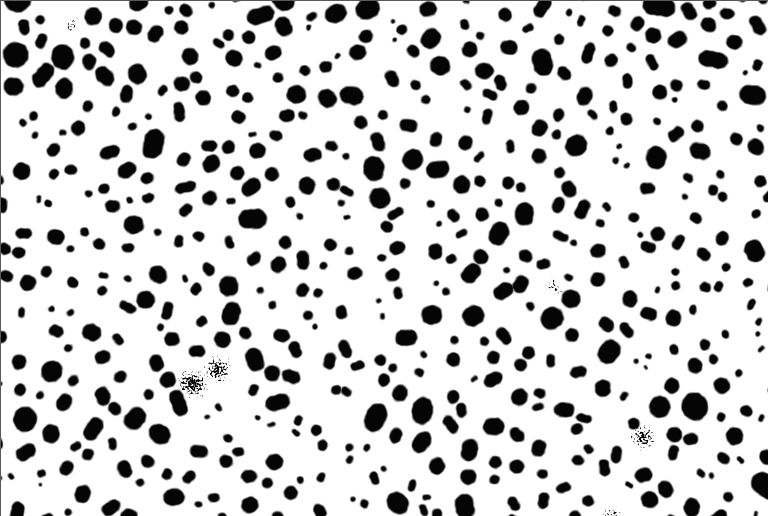
A Shadertoy shader for this pattern:

```glsl
// Irregular black ink spots, a few of them dusty, scattered evenly on white paper.

// Lengths are fractions of the canvas height unless noted.
const vec3  PAPER        = vec3(1.0);
const vec3  INK          = vec3(0.02);
const vec3  BORDER_GREY  = vec3(0.35);
const float CELL         = 0.054;   // mean spacing of the spots
const float JITTER       = 0.70;    // scatter, in cells
const float GRID_ANGLE   = 0.5;     // turns the lattice off the canvas axes
const float SIZE_MIN     = 0.15;    // spot radius as a share of the free room
const float SIZE_MAX     = 0.47;
const float EDGE         = 0.0028;  // half width of the soft edge
const float WOBBLE       = 0.0020;  // unevenness of the outlines
const float WOBBLE_SCALE = 0.011;
const float WARP         = 0.020;   // slow bending of the lattice
const float DUST_CHANCE  = 0.025;
const float DUST_SPREAD  = 0.035;
const float DUST_GRAIN   = 0.0042;
const float BORDER       = 0.002;

vec2 hash2(vec2 p) {
    vec3 q = fract(p.xyx * vec3(0.1031, 0.1030, 0.0973));
    q += dot(q, q.yzx + 33.33);
    return fract((q.xx + q.yz) * q.zy);
}

mat2 rotation(float a) {
    float c = cos(a), s = sin(a);
    return mat2(c, s, -s, c);
}

float cornerSlope(vec2 corner, vec2 offset) {
    float a = 6.2832 * hash2(corner).x;
    return dot(vec2(cos(a), sin(a)), offset);
}

float gradientNoise(vec2 p) {
    vec2 i = floor(p), f = fract(p);
    vec2 u = f * f * f * (f * (f * 6.0 - 15.0) + 10.0);
    vec2 x = vec2(1.0, 0.0), y = vec2(0.0, 1.0);
    float low  = mix(cornerSlope(i, f), cornerSlope(i + x, f - x), u.x);
    float high = mix(cornerSlope(i + y, f - y), cornerSlope(i + 1.0, f - 1.0), u.x);
    return mix(low, high, u.y);
}

// Jittered centre on a lattice with staggered rows, in cells
vec2 spotCentre(vec2 cell) {
    vec2 stagger = vec2(0.5 * mod(cell.y, 2.0), 0.0);
    return cell + 0.5 + stagger + JITTER * (hash2(cell) - 0.5);
}

// Distance to the nearest neighbouring centre, in cells
float freeRoom(vec2 cell, vec2 centre) {
    float room = 2.0;
    for (int y = -1; y <= 1; y++)
    for (int x = -1; x <= 1; x++) {
        if (x == 0 && y == 0) continue;
        room = min(room, distance(centre, spotCentre(cell + vec2(x, y))));
    }
    return room;
}

float capsule(vec2 p, float halfLength, float radius) {
    p.x -= clamp(p.x, -halfLength, halfLength);
    return length(p) - radius;
}

// Signed distance to the closest spot
float spots(vec2 p) {
    float wobble = WOBBLE * gradientNoise(p / WOBBLE_SCALE);
    float grain = gradientNoise(p / DUST_GRAIN + 71.0);
    vec2 bend = vec2(gradientNoise(p * 3.0), gradientNoise(p * 3.0 + 40.0));
    vec2 q = rotation(GRID_ANGLE) * (p + WARP * bend) / CELL + 50.0;
    float nearest = 1.0;

    for (int y = -1; y <= 1; y++)
    for (int x = -1; x <= 1; x++) {
        vec2 cell = floor(q) + vec2(x, y);
        vec2 centre = spotCentre(cell);
        vec2 form = hash2(cell + 137.0);
        vec2 kind = hash2(cell + 311.0);
        bool dusty = kind.x < DUST_CHANCE;

        float size = CELL * freeRoom(cell, centre) * mix(SIZE_MIN, SIZE_MAX, form.x);
        if (dusty) size = 0.24 * CELL;
        float stretch = kind.y * kind.y;
        vec2 local = rotation(6.2832 * form.y) * (q - centre) * CELL;

        // Stretching keeps the area of the spot
        float d = capsule(local, 0.6 * size * stretch, size * (1.0 - 0.3 * stretch));
        if (dusty) d = 0.35 * (d + DUST_SPREAD * grain + 0.016 * form.x);
        else d += wobble;
        nearest = min(nearest, d);
    }
    return nearest;
}

void mainImage(out vec4 fragColor, in vec2 fragCoord) {
    vec2 p = fragCoord / iResolution.y;
    float pixel = 1.0 / iResolution.y;

    float ink = 1.0 - smoothstep(-EDGE, EDGE, spots(p));
    vec3 colour = mix(PAPER, INK, ink);

    // Thin line along the left and top sides
    float side = min(p.x, 1.0 - p.y);
    float line = 1.0 - smoothstep(BORDER - 0.5 * pixel, BORDER + 0.5 * pixel, side);
    colour = mix(colour, BORDER_GREY, line);

    fragColor = vec4(colour, 1.0);
}
```
